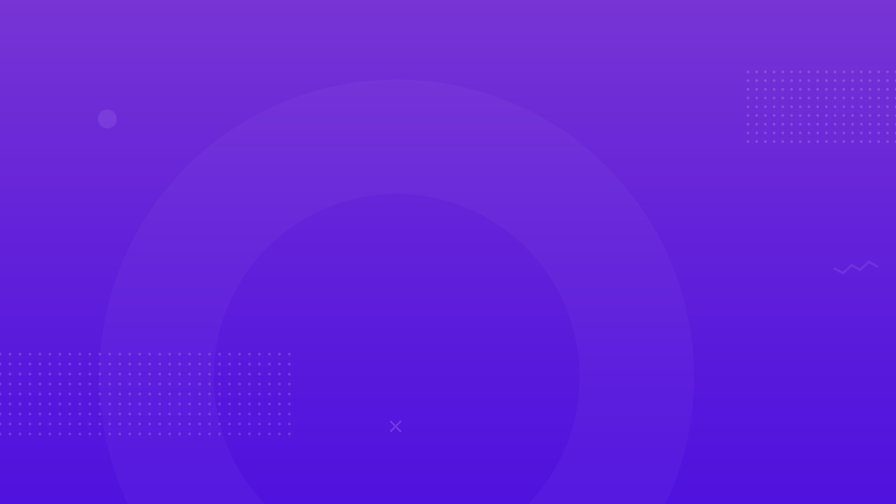
Give the GLSL for this background, as a WebGL 2 fragment shader.

```glsl
#version 300 es
precision highp float;
// Violet vertical gradient with a large pale ring, dot grids and small line ornaments.

uniform vec2 u_resolution;
out vec4 fragColor;

const vec3 TOP_VIOLET = vec3(0.47, 0.205, 0.83);
const vec3 BOTTOM_INDIGO = vec3(0.315, 0.07, 0.87);
const vec3 PALE_LILAC = vec3(0.93, 0.85, 1.0);

// Antialiased coverage of a signed distance.
float coverage(float dist, float pixel) {
    return clamp(0.5 - dist / pixel, 0.0, 1.0);
}

float discDistance(vec2 p, vec2 center, float radius) {
    return length(p - center) - radius;
}

float ringDistance(vec2 p, vec2 center, float inner, float outer) {
    float r = length(p - center);
    return max(r - outer, inner - r);
}

float segmentDistance(vec2 p, vec2 a, vec2 b) {
    vec2 ab = b - a;
    float t = clamp(dot(p - a, ab) / dot(ab, ab), 0.0, 1.0);
    return length(p - a - ab * t);
}

// Finite lattice of dots, counted from its lower left dot.
float dotGridDistance(vec2 p, vec2 origin, float spacing, vec2 count, float radius) {
    vec2 cell = clamp(round((p - origin) / spacing), vec2(0.0), count - 1.0);
    return discDistance(p, origin + cell * spacing, radius);
}

// Two diagonal strokes folded into one quadrant.
float crossDistance(vec2 p, vec2 center, float arm, float halfWidth) {
    return segmentDistance(abs(p - center), vec2(0.0), vec2(arm)) - halfWidth;
}

// Polyline alternating above and below a slanted axis.
float zigzagDistance(vec2 p, vec2 start, vec2 advance, float amplitude, float halfWidth) {
    float dist = 1e3;
    for (int i = 0; i < 5; i++) {
        float side = i % 2 == 0 ? amplitude : -amplitude;
        vec2 a = start + advance * float(i);
        vec2 b = a + advance;
        dist = min(dist, segmentDistance(p, a + vec2(0.0, side), b - vec2(0.0, side)));
    }
    return dist - halfWidth;
}

// Blend a translucent pale shape over the colour.
vec3 overlay(vec3 color, float dist, float pixel, float opacity) {
    return mix(color, PALE_LILAC, coverage(dist, pixel) * opacity);
}

void main() {
    // Canvas height is one unit; x is scaled to a 16:9 frame.
    vec2 p = gl_FragCoord.xy / u_resolution * vec2(16.0 / 9.0, 1.0);
    float pixel = 1.0 / u_resolution.y;

    // Background gradient
    vec3 color = mix(BOTTOM_INDIGO, TOP_VIOLET, pow(p.y, 1.2));

    // Large ring and small disc
    color = overlay(color, ringDistance(p, vec2(0.787, 0.252), 0.363, 0.59), pixel, 0.035);
    color = overlay(color, discDistance(p, vec2(0.213, 0.764), 0.0187), pixel, 0.1);

    // Dot grids at the left and right edges
    float leftDots = dotGridDistance(p, vec2(0.0, 0.139), 0.0198, vec2(30.0, 9.0), 0.0028);
    float rightDots = dotGridDistance(p, vec2(1.484, 0.719), 0.0173, vec2(18.0, 9.0), 0.0028);
    color = overlay(color, leftDots, pixel, 0.18);
    color = overlay(color, rightDots, pixel, 0.18);

    // Line ornaments
    vec2 zigzagStart = vec2(1.656, 0.461);
    float zigzag = zigzagDistance(p, zigzagStart, vec2(0.0169, 0.0033), 0.0062, 0.0024);
    color = overlay(color, zigzag, pixel, 0.1);
    color = overlay(color, crossDistance(p, vec2(0.785, 0.154), 0.0095, 0.0017), pixel, 0.2);

    fragColor = vec4(color, 1.0);
}
```
